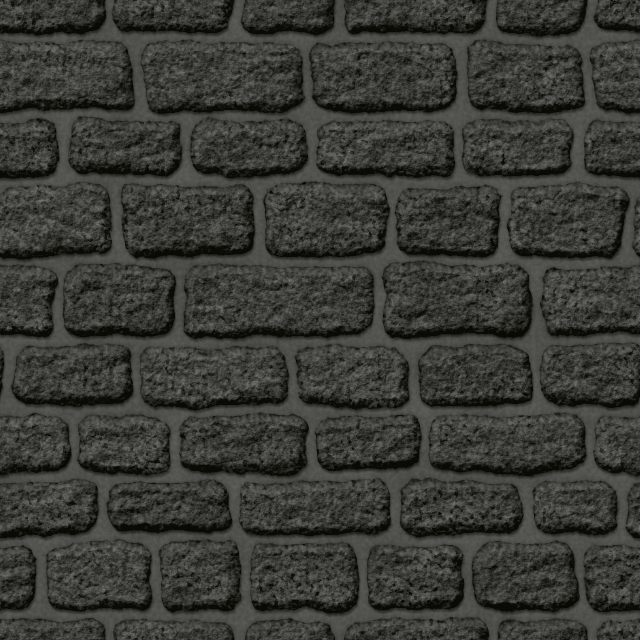
A Shadertoy shader for this texture:

```glsl
// Dark, rough-hewn stone wall: nine uneven courses set in grey mortar.

const vec3 SHADOW_GREY = vec3(0.09, 0.09, 0.07);
const vec3 LIGHT_GREY = vec3(0.37, 0.375, 0.36);
const float HALF_GAP = 0.0078;
const float CORNER_RADIUS = 0.024;
const int ROWS = 9;

// Course layout, measured downwards from the first full mortar bed
const float TOP_BED = 0.0586;
const float ROW_EDGE[10] = float[10](0.0, 0.121, 0.225, 0.349, 0.473, 0.583, 0.686, 0.783, 0.902, 1.0);
const float STONE_COUNT[9] = float[9](4.0, 5.0, 5.0, 4.0, 5.0, 5.0, 5.0, 6.0, 5.0);
const float FIRST_JOINT[9] = float[9](0.19, 0.09, 0.02, 0.32, 0.02, 0.10, 0.0, 0.06, 0.14);

float hash(vec2 p) {
    vec3 q = fract(p.xyx * vec3(0.1031, 0.1030, 0.0973));
    q += dot(q, q.yzx + 33.33);
    return fract((q.x + q.y) * q.z);
}

// Dot product of a random unit gradient with the offset from its lattice point
float cornerValue(vec2 cell, vec2 offset, vec2 period) {
    float angle = 6.2832 * hash(mod(cell, period) + 7.0);
    return dot(vec2(cos(angle), sin(angle)), offset);
}

// Tiling gradient noise, roughly -0.7 to 0.7
float gradientNoise(vec2 p, vec2 period) {
    vec2 c = floor(p), f = p - c;
    vec2 w = f * f * f * (f * (f * 6.0 - 15.0) + 10.0);
    vec2 e = vec2(1.0, 0.0);
    float low = mix(cornerValue(c, f, period), cornerValue(c + e, f - e, period), w.x);
    float high = mix(cornerValue(c + e.yx, f - e.yx, period), cornerValue(c + 1.0, f - 1.0, period), w.x);
    return mix(low, high, w.y);
}

float fbm(vec2 p, float frequency, int octaves) {
    float sum = 0.0, amplitude = 0.5;
    for (int i = 0; i < octaves; i++) {
        sum += amplitude * gradientNoise(p * frequency + float(i) * 3.7, vec2(frequency));
        frequency *= 2.0;
        amplitude *= 0.56;
    }
    return sum;
}

float roundedBox(vec2 p, vec2 halfSize, float radius) {
    vec2 q = abs(p) - halfSize + radius;
    return length(max(q, 0.0)) + min(max(q.x, q.y), 0.0) - radius;
}

// Jittered joint position, in stones
float joint(float index, float count, float row) {
    return index + 0.36 * (hash(vec2(mod(index, count) + 3.0, row * 5.0 + 11.0)) - 0.5);
}

// Signed distance to the nearest stone (x) and its random identity (y)
vec2 stoneAt(vec2 uv) {
    vec2 p = uv + 0.012 * vec2(gradientNoise(uv * 9.0, vec2(9.0)), gradientNoise(uv * 7.0 + 2.5, vec2(7.0)));
    float down = fract(1.0 - p.y - TOP_BED);
    int row = 0;
    for (int i = 1; i < ROWS; i++) row += int(step(ROW_EDGE[i], down));
    float count = STONE_COUNT[row], r = float(row);
    float along = fract(p.x - FIRST_JOINT[row]) * count;
    float index = floor(along);
    if (along < joint(index, count, r)) index -= 1.0;
    else if (along >= joint(index + 1.0, count, r)) index += 1.0;

    vec2 lo = vec2(joint(index, count, r) / count, ROW_EDGE[row]);
    vec2 hi = vec2(joint(index + 1.0, count, r) / count, ROW_EDGE[row + 1]);
    vec2 local = vec2(along / count, down) - 0.5 * (lo + hi);
    float d = roundedBox(local, 0.5 * (hi - lo) - HALF_GAP, CORNER_RADIUS);
    d += 0.012 * fbm(uv, 26.0, 4);
    return vec2(d, hash(vec2(mod(index, count) + 17.0, r + 29.0)));
}

// Relief: rounded stone with slanted tool creases, lumps and coarse grain
float relief(vec2 uv, vec2 stone) {
    float face = smoothstep(0.003, -0.015, stone.x);
    float slant = stone.y < 0.5 ? -12.0 : 12.0;
    vec2 sheared = vec2(uv.x * 12.0 + uv.y * slant, uv.y * 26.0);
    float fold = gradientNoise(sheared + 0.9 * fbm(uv, 20.0, 3), vec2(12.0, 26.0));
    float crease = sqrt(fold * fold + 0.0015);
    float grain = fbm(uv, 24.0, 5);
    return face * (0.010 + 0.013 * grain + 0.009 * crease) + 0.0008 * grain;
}

void mainImage(out vec4 fragColor, in vec2 fragCoord) {
    vec2 uv = fragCoord / iResolution.xy;
    vec2 towardLight = 0.0016 * vec2(-0.4, 0.92);
    vec2 stone = stoneAt(uv);
    float slope = (relief(uv, stone) - relief(uv + towardLight, stoneAt(uv + towardLight))) / 0.0016;
    float edge = max(0.0012, 0.6 / iResolution.y);
    float stoneMask = smoothstep(edge, -edge, stone.x);

    // Stone with fine grain and small clustered pits
    float grit = fbm(uv + 0.43, 150.0, 2);
    float speckle = fbm(uv + 0.31, 64.0, 2);
    float mottle = fbm(uv + 0.17, 10.0, 3);
    float cluster = smoothstep(-0.20, 0.20, mottle);
    float pits = smoothstep(0.16, 0.30, gradientNoise(uv * 124.0, vec2(124.0)) + 0.4 * speckle) * cluster;
    float stoneTone = 0.55 + 0.12 * (stone.y - 0.5) + 0.55 * speckle + 0.85 * grit + 0.36 * mottle - 0.42 * pits;

    // Smooth mortar, shaded below each stone and darkened at its contact line
    float mortarTone = 0.83 + 0.10 * speckle + 0.28 * grit + 0.22 * mottle;
    float above = stoneAt(uv + vec2(-0.002, 0.006)).x;
    mortarTone -= 0.38 * smoothstep(0.002, -0.005, above);
    float crevice = exp(-abs(stone.x + 0.001) / 0.0028);
    float tone = mix(mortarTone, stoneTone, stoneMask);
    tone += clamp(slope, -1.0, 0.55) * mix(0.12, 0.56, stoneMask) - 0.34 * crevice;

    // Stone flanks fall away into shade
    tone -= 0.16 * stoneMask * smoothstep(-0.018, 0.0, stone.x);

    vec3 color = mix(SHADOW_GREY, LIGHT_GREY, clamp(tone, -0.18, 1.25));
    fragColor = vec4(color, 1.0);
}
```
